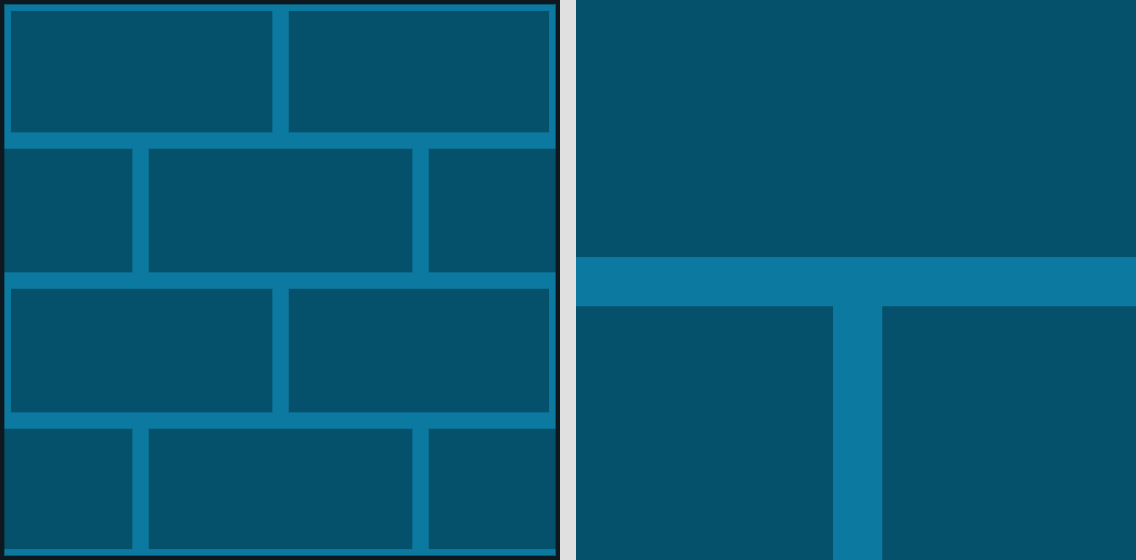
Left: the whole. Right: its middle third, enlarged.
Reproduce this pattern procedurally as a WebGL 2 fragment shader.

```glsl
#version 300 es
precision highp float;

// Flat brick wall in running bond: four courses, two bricks wide, every
// second course shifted by half a brick. Joints, outer mortar band and dark
// frame are distances to lines, each turned into an antialiased mask.

uniform vec2 u_resolution;
out vec4 fragColor;

const vec3 BRICK_COLOR  = vec3(0.020, 0.314, 0.416);
const vec3 MORTAR_COLOR = vec3(0.047, 0.475, 0.631);
const vec3 FRAME_COLOR  = vec3(0.050, 0.100, 0.120);

const vec2  BRICK_COUNT  = vec2(2.0, 4.0);  // bricks across, courses down
const float COURSE_SHIFT = 0.5;             // odd course offset, in bricks
const float JOINT_WIDTH  = 0.0293;
const float JOINT_OFFSET = 0.00098;         // joints sit slightly right and down
const float BAND_EDGE    = 0.01953;         // inner edge of the outer mortar
const float FRAME_WIDTH  = 0.00781;

// Coverage of the region where the signed distance is negative.
float coverage(float dist, float pixel) {
    return clamp(0.5 - dist / pixel, 0.0, 1.0);
}

// Distance to the nearest whole number.
vec2 distanceToInteger(vec2 v) {
    return abs(fract(v + 0.5) - 0.5);
}

void main() {
    float pixel = 1.0 / min(u_resolution.x, u_resolution.y);
    vec2 pos = gl_FragCoord.xy / u_resolution;
    pos.y = 1.0 - pos.y;  // courses are counted from the top

    // Brick grid with shifted odd courses
    vec2 grid = (pos - JOINT_OFFSET) * BRICK_COUNT;
    float oddCourse = mod(floor(grid.y), 2.0);
    grid.x += oddCourse * COURSE_SHIFT;

    // Joints between bricks
    vec2 toJoint = distanceToInteger(grid) / BRICK_COUNT;
    float joint = min(toJoint.x, toJoint.y) - 0.5 * JOINT_WIDTH;

    // Outer mortar: top and bottom always, sides on even courses only
    vec2 toEdge = min(pos, 1.0 - pos);
    float sideBand = toEdge.x - BAND_EDGE + oddCourse;
    float band = min(sideBand, toEdge.y - BAND_EDGE);

    float frame = min(toEdge.x, toEdge.y) - FRAME_WIDTH;

    vec3 color = mix(BRICK_COLOR, MORTAR_COLOR, coverage(min(joint, band), pixel));
    color = mix(color, FRAME_COLOR, coverage(frame, pixel));
    fragColor = vec4(color, 1.0);
}
```
